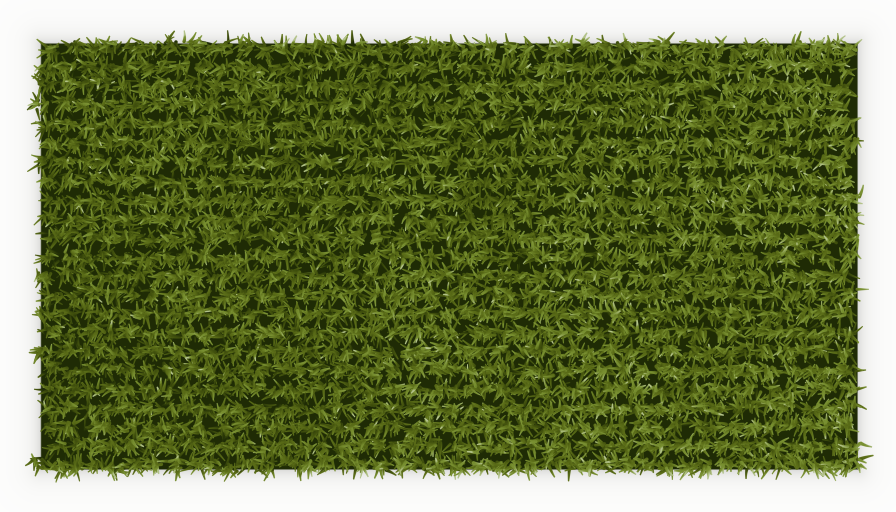
This texture is drawn by a WebGL 2 fragment shader. Its source:

```glsl
#version 300 es
precision highp float;

uniform vec2 u_resolution;
out vec4 fragColor;

// Layout, in units of the canvas height
const vec2 MAT_MIN = vec2(0.080, 0.083);
const vec2 MAT_MAX = vec2(1.675, 0.915);
const float TUFT_SIZE = 0.037;
const vec2 ROOT_SPREAD = vec2(0.78, 0.50);
const float TUFT_JITTER = 0.28;
const int BLADES = 18;
const float BLADE_LENGTH = 0.029;
const float BLADE_WIDTH = 0.0034;
const float BLADE_BEND = 0.010;
const float FLOW_ANGLE = -2.2;

// Colours from shadow to glint
const vec3 SHADOW = vec3(0.12, 0.17, 0.02);
const vec3 DEEP = vec3(0.25, 0.31, 0.05);
const vec3 MID = vec3(0.35, 0.42, 0.09);
const vec3 LIGHT = vec3(0.47, 0.56, 0.19);
const vec3 GLINT = vec3(0.70, 0.76, 0.54);
const vec3 PAPER = vec3(0.975, 0.975, 0.967);

vec4 hash4(vec2 p) {
    vec4 d = vec4(dot(p, vec2(127.1, 311.7)), dot(p, vec2(269.5, 183.3)),
                  dot(p, vec2(113.5, 271.9)), dot(p, vec2(246.1, 124.6)));
    return fract(sin(d) * 43758.5453);
}

float valueNoise(vec2 p) {
    vec2 i = floor(p), f = fract(p);
    f = f * f * (3.0 - 2.0 * f);
    float low = mix(hash4(i).x, hash4(i + vec2(1, 0)).x, f.x);
    float high = mix(hash4(i + vec2(0, 1)).x, hash4(i + vec2(1, 1)).x, f.x);
    return mix(low, high, f.y);
}

// Signed distance to the mat rectangle
float matDistance(vec2 p) {
    vec2 q = abs(p - 0.5 * (MAT_MIN + MAT_MAX)) - 0.5 * (MAT_MAX - MAT_MIN);
    return length(max(q, 0.0)) + min(max(q.x, q.y), 0.0);
}

vec3 grassColor(float shade) {
    vec3 c = mix(SHADOW, DEEP, smoothstep(0.08, 0.30, shade));
    c = mix(c, MID, smoothstep(0.28, 0.50, shade));
    c = mix(c, LIGHT, smoothstep(0.50, 0.74, shade));
    return mix(c, GLINT, smoothstep(0.76, 1.05, shade));
}

// Lays one tapered, bent blade over the colour
void drawBlade(inout vec3 color, vec2 p, vec2 root, vec2 seed, float order,
               float tilt, float light, float pixel) {
    vec4 r = hash4(seed);
    vec4 s = hash4(seed + 51.7);
    root += (r.zw - 0.5) * ROOT_SPREAD * TUFT_SIZE;

    float fan = 2.0 * r.x - 1.0;
    float angle = FLOW_ANGLE + tilt + 3.1 * fan * mix(0.6, 1.0, fan * fan);
    vec2 dir = vec2(cos(angle), sin(angle));
    float len = BLADE_LENGTH * mix(1.0, 0.65, order) * mix(0.65, 1.0, r.y);

    vec2 q = p - root;
    q = vec2(dot(q, dir), dot(q, vec2(-dir.y, dir.x)));
    float along = clamp(q.x / len, 0.0, 1.0);
    q.y -= (s.x - 0.5) * BLADE_BEND * along * along;
    float width = BLADE_WIDTH * mix(0.75, 1.1, s.y) * mix(1.0, 0.4, along);
    float d = length(q - vec2(along * len, 0.0)) - width;
    float cover = 1.0 - smoothstep(-0.7 * pixel, 0.7 * pixel, d);
    if (cover <= 0.0) return;

    float shade = mix(0.18, 0.52, order) + 0.24 * along + 0.36 * (s.z - 0.5);
    shade += 0.06 * clamp(q.y / width, -1.0, 1.0) + light;
    shade += 0.34 * step(0.93, s.w) * smoothstep(0.2, 0.9, along);
    color = mix(color, grassColor(shade), cover);
}

void main() {
    vec2 p = gl_FragCoord.xy / u_resolution.y;
    float pixel = 1.0 / u_resolution.y;
    float edge = matDistance(p);

    // Paper with a faint contact shadow, then the dark backing
    vec3 color = mix(vec3(0.995), PAPER, exp(-max(edge, 0.0) * 14.0));
    color -= 0.12 * exp(-max(edge, 0.0) * 70.0);
    color = mix(color, SHADOW, 1.0 - smoothstep(-pixel, pixel, edge));

    // Broad light: brighter to the right, mottled, lifted at the rim
    float light = 0.09 * (p.x - 0.85) + 0.12 * (valueNoise(p * 5.0) - 0.5);
    light += 0.05 * smoothstep(0.25, 0.0, p.y);
    light += 0.16 * smoothstep(-0.012, 0.012, edge);

    // Staggered rows of tufts, painted from top to bottom
    float baseRow = floor(p.y / TUFT_SIZE);
    for (int j = 1; j >= -1; j--) {
        float row = baseRow + float(j);
        float stagger = hash4(vec2(row, 7.3)).x;
        float baseColumn = floor(p.x / TUFT_SIZE - stagger);
        for (int i = -1; i <= 1; i++) {
            vec2 cell = vec2(baseColumn + float(i), row);
            vec2 center = (cell + vec2(0.5 + stagger, 0.5)) * TUFT_SIZE;
            if (matDistance(center) > 0.0) continue;
            vec4 r = hash4(cell + 3.1);
            center += (r.xy - 0.5) * TUFT_JITTER * TUFT_SIZE;
            float tuftLight = light + 0.12 * (r.w - 0.5);
            for (int k = 0; k < BLADES; k++) {
                float order = float(k) / float(BLADES - 1);
                vec2 seed = cell + float(k) * vec2(17.31, 9.17);
                drawBlade(color, p, center, seed, order, 1.6 * (r.z - 0.5),
                          tuftLight, pixel);
            }
        }
    }
    fragColor = vec4(clamp(color, 0.0, 1.0), 1.0);
}
```
